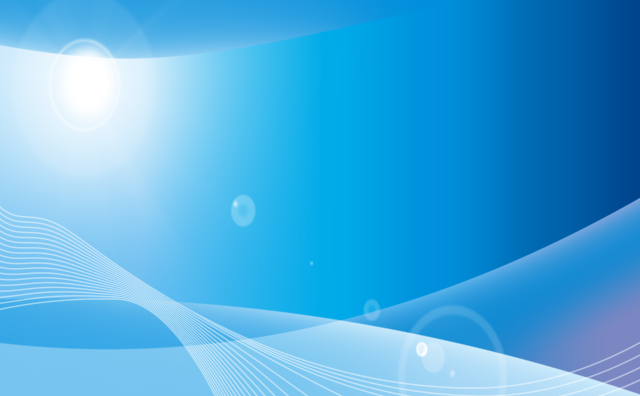
A Shadertoy shader for this background:

```glsl
const vec3 PALE = vec3(0.74, 0.89, 0.98);
const vec3 SKY = vec3(0.41, 0.74, 0.94);
const vec3 CYAN = vec3(0.00, 0.67, 0.91);
const vec3 AZURE = vec3(0.00, 0.56, 0.86);
const vec3 DEEP = vec3(0.00, 0.39, 0.67);
const vec3 NAVY = vec3(0.00, 0.26, 0.54);
const vec3 LILAC = vec3(0.48, 0.53, 0.76);
const vec3 WHITE = vec3(1.0);
const vec2 SUN = vec2(0.132, 0.785);
const vec2 FLARE_SCALE = vec2(2.1, 1.0); // makes flares narrow ellipses
const float STRANDS = 18.0;
const float SIDE_STRANDS = 4.0;
const float STRAND_WIDTH = 0.0012;

float flareDist(vec2 uv, vec2 center) {
    return length((uv - center) * FLARE_SCALE);
}

float disc(float d, float radius, float soft) {
    return 1.0 - smoothstep(radius - soft, radius + soft, d);
}

float ring(float d, float radius, float width, float soft) {
    return disc(abs(d - radius), width, soft);
}

float hash(float n) {
    return fract(sin(n * 127.1) * 43758.5);
}

float rayNoise(float a) {
    float i = floor(a), f = fract(a);
    return mix(hash(i), hash(i + 1.0), f * f * (3.0 - 2.0 * f));
}

// Edges of the three large shapes
float canopyEdge(float x) {
    float d = abs(x - 0.2);
    return 0.852 + 1.26 * d * d / (1.0 + 2.45 * d);
}

float swellEdge(float x) {
    return 0.118 + 0.555 * (x - 0.17) * (x - 0.17);
}

float hillEdge(float x) {
    return 0.247 - 0.30 * (x - 0.1) * (x - 0.1);
}

// Outer and inner limits of the strand bundle
vec2 strandLimits(float x) {
    float d = x - 0.74;
    float dip = 0.09 * exp(-x * x / 0.0036);
    float outer = 0.02 + d * d * (d > 0.0 ? 1.7 : 1.0) - dip;
    float l = min(x - 0.156, 0.0), r = max(x - 0.18, 0.0);
    return vec2(outer, 0.245 - 1.07 * l * l - 10.0 * r * r);
}

float strand(float offset, float slope, float px) {
    float d = abs(offset) / sqrt(1.0 + slope * slope);
    return 1.0 - smoothstep(0.0, STRAND_WIDTH + px, d);
}

vec3 skyColor(vec2 uv) {
    vec3 c = mix(SKY, PALE, smoothstep(0.2, 0.85, uv.y));
    c = mix(c, CYAN, clamp((uv.x - 0.22) / 0.285, 0.0, 1.0));
    c = mix(c, AZURE, smoothstep(0.508, 0.70, uv.x));
    c = mix(c, DEEP, smoothstep(0.68, 0.88, uv.x));
    return mix(c, NAVY, smoothstep(0.85, 1.02, uv.x));
}

void mainImage(out vec4 fragColor, in vec2 fragCoord) {
    vec2 uv = fragCoord / iResolution.xy;
    float px = 1.0 / iResolution.y;
    float aspect = iResolution.x / iResolution.y;
    float sunD = flareDist(uv, SUN);

    // Sky and wide sunlight
    vec3 col = skyColor(uv);
    col = mix(col, WHITE, 0.75 * exp(-sunD * sunD * 14.0));

    // Upper canopy, lit along its lower edge
    float above = uv.y - canopyEdge(uv.x);
    vec3 canopy = mix(vec3(0.12, 0.60, 0.87), AZURE, smoothstep(0.3, 0.7, uv.x));
    float rim = exp(-max(above, 0.0) * 16.0) * (1.0 - smoothstep(0.22, 0.66, uv.x));
    canopy = mix(canopy, PALE, 0.75 * rim);
    col = mix(col, canopy, smoothstep(-px, px, above));

    // Lower right swell
    float swell = swellEdge(uv.x) - uv.y, hill = hillEdge(uv.x) - uv.y;
    float inSwell = smoothstep(-px, px, swell), inHill = smoothstep(-px, px, hill);
    vec3 swellCol = mix(vec3(0.02, 0.53, 0.82), LILAC,
        smoothstep(0.08, 0.30, swell) * smoothstep(0.65, 0.97, uv.x));
    vec3 lip = mix(SKY, vec3(0.58, 0.66, 0.86), smoothstep(0.65, 1.0, uv.x));
    swellCol = mix(swellCol, lip, 0.85 * exp(-max(swell, 0.0) * 19.0));
    col = mix(col, swellCol, inSwell);

    // Foreground hill, split by the swell edge
    float hillRim = exp(-max(hill, 0.0) * 18.0) * smoothstep(-0.2, 0.6, uv.x);
    vec3 back = mix(vec3(0.20, 0.65, 0.90), PALE, 0.8 * hillRim);
    vec3 front = mix(vec3(0.46, 0.77, 0.94), vec3(0.66, 0.84, 0.96), smoothstep(0.4, 0.9, uv.x));
    front = mix(front, vec3(0.84, 0.94, 0.99), 0.8 * hillRim);
    col = mix(col, mix(back, front, inSwell), inHill);

    // Fine strands
    vec2 lim = strandLimits(uv.x);
    vec2 slope = (strandLimits(uv.x + 0.001) - lim) / (0.001 * aspect);
    float lines = 0.0;
    for (float i = 0.0; i < STRANDS; i++) {
        float t = i / (STRANDS - 1.0);
        lines = max(lines, strand(uv.y - mix(lim.x, lim.y, t), mix(slope.x, slope.y, t), px));
    }
    for (float j = 1.0; j < SIDE_STRANDS; j++) {
        float drop = 0.045 * j * max(uv.x - 0.3, 0.0);
        lines = max(lines, strand(uv.y - lim.x + drop, slope.x, px) * step(0.3, uv.x));
    }
    col = mix(col, WHITE, 0.48 * lines);

    // Sun core, halo, ring and rays
    vec2 ray = (uv - SUN) * FLARE_SCALE;
    float rays = pow(rayNoise((atan(ray.y, ray.x) + 3.1416) * 9.0), 4.0);
    col = mix(col, WHITE, 0.16 * rays * exp(-sunD * 3.5));
    col = mix(col, WHITE, 0.09 * disc(sunD, 0.235, 0.01));
    col = mix(col, WHITE, 0.40 * ring(sunD, 0.113, 0.004, 0.003 + px));
    col = mix(col, WHITE, 1.0 - smoothstep(0.05, 0.12, flareDist(uv, vec2(0.138, 0.791))));

    // Lens flares
    float soft = 0.002 + px;
    float d = flareDist(uv, vec2(0.380, 0.468));
    float flare = 0.26 * disc(d, 0.040, soft) - 0.12 * disc(d, 0.016, 0.008);
    flare += 0.45 * disc(flareDist(uv, vec2(0.368, 0.485)), 0.006, 0.006);
    d = flareDist(uv, vec2(0.581, 0.217));
    flare += 0.20 * disc(d, 0.027, soft) - 0.10 * disc(d, 0.012, 0.005);
    flare += 0.40 * disc(flareDist(uv, vec2(0.487, 0.335)), 0.004, soft);
    d = flareDist(uv, vec2(0.707, 0.050));
    flare += 0.05 * disc(d, 0.180, soft) + 0.12 * ring(d, 0.167, 0.011, 0.006);
    flare += 0.22 * disc(flareDist(uv, vec2(0.677, 0.097)), 0.038, soft);
    flare += 0.50 * disc(flareDist(uv, vec2(0.707, 0.057)), 0.006, 0.008);
    d = flareDist(uv, vec2(0.659, 0.118));
    flare += 0.55 * disc(d, 0.018, soft) + 0.40 * ring(d, 0.015, 0.002, soft);
    col = mix(col, WHITE, clamp(flare, 0.0, 1.0));

    fragColor = vec4(col, 1.0);
}
```
